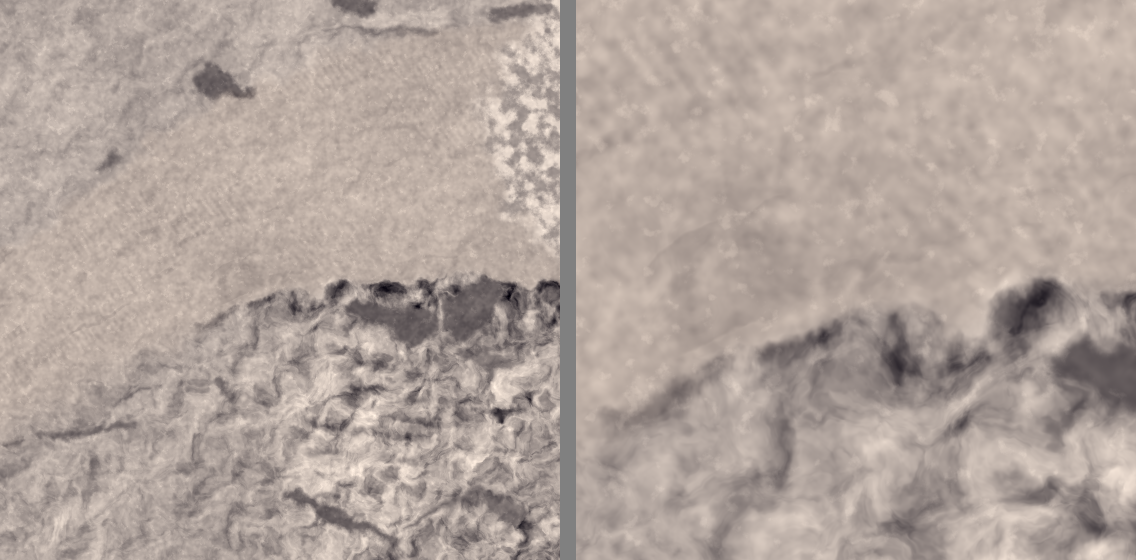
Left, the full canvas; right, a detail of the centre.
This texture is drawn by a WebGL 1 fragment shader. Its source:

```glsl
precision highp float;
uniform vec2 u_resolution;

float hash(vec2 p) {
  vec3 q = fract(p.xyx * vec3(0.1031, 0.1030, 0.0973));
  q += dot(q, q.yzx + 33.33);
  return fract((q.x + q.y) * q.z);
}

float noise(vec2 p) {
  vec2 i = floor(p), f = fract(p);
  f = f * f * (3.0 - 2.0 * f);
  return mix(mix(hash(i), hash(i + vec2(1, 0)), f.x),
             mix(hash(i + vec2(0, 1)), hash(i + vec2(1, 1)), f.x), f.y);
}

// Turned octaves hide the lattice
float fbm(vec2 p) {
  float sum = 0.0, amp = 0.5;
  for (int i = 0; i < 5; i++) {
    p = mat2(1.6, 1.2, -1.2, 1.6) * p + 7.3;
    sum += amp * noise(p);
    amp *= 0.5;
  }
  return sum;
}

// Soft capsule whose radius runs from ra to rb
float shade(vec2 p, vec2 a, vec2 b, float ra, float rb) {
  vec2 ab = b - a;
  float t = clamp(dot(p - a, ab) / dot(ab, ab), 0.0, 1.0);
  float r = mix(ra, rb, t);
  return 1.0 - smoothstep(r - 0.007, r + 0.007, length(p - a - ab * t));
}

void main() {
  vec2 p = gl_FragCoord.xy / u_resolution;
  vec2 warp = vec2(fbm(p * 11.0), fbm(p * 11.0 + 40.0)) - 0.48;
  vec2 q = p + 0.06 * warp;

  // The road lies between two curved banks
  float bankLow = 0.27 + 0.6 * q.x - 0.38 * q.x * q.x;
  float rise = q.y - 0.53 - 0.92 * q.x + 0.5 * q.x * q.x;
  float drop = bankLow - q.y;
  float above = smoothstep(-0.015, 0.02, rise);
  float below = smoothstep(-0.01, mix(0.12, 0.015, smoothstep(0.1, 0.5, p.x)), drop);
  float road = (1.0 - above) * (1.0 - below);
  float tone = 0.80 * road + 0.74 * above + 0.71 * below;
  tone += (0.2 + 0.22 * (1.0 - road)) * (fbm(p * 3.0 + 3.0) - 0.48);

  // Relief lit from the side, rougher off the road
  float slope = fbm(q * 12.0 + vec2(0.1, -0.1)) - fbm(q * 12.0);
  slope += 0.5 * min(slope, 0.0) + 0.02;
  float rough = 0.7 + 0.6 * smoothstep(0.3, 0.7, p.x);
  tone += slope * (0.3 * road + 0.6 * above + 1.5 * rough * below);
  float pits = smoothstep(0.56, 0.74, fbm(q * vec2(15.0, 19.0) + 60.0));
  tone -= 0.36 * pits * below * smoothstep(0.15, 0.9, p.x);

  // Wheel tracks and fine tread marks follow the road
  float lane = (p.y - 0.27 - 0.6 * p.x + 0.38 * p.x * p.x) / (0.26 + 0.32 * p.x - 0.12 * p.x * p.x);
  float track = noise(vec2(p.x * 5.0, lane * 30.0 + 3.0 * warp.x));
  tone += road * 0.08 * (track - 0.5);
  float rut = smoothstep(0.72, 0.95, noise(vec2(p.x * 7.0 + 9.0, lane * 24.0 + 3.0 * warp.y)));
  tone -= road * 0.13 * rut * smoothstep(0.4, 0.6, fbm(p * 12.0 + 8.0));
  float tread = sin(420.0 * (p.x + 0.7 * p.y) + 9.0 * warp.x);
  tone += road * 0.03 * tread * smoothstep(0.5, 0.7, noise(vec2(p.x * 5.0, lane * 9.0)));
  float furrow = noise(vec2(dot(p, vec2(6.0, 5.0)), dot(p, vec2(-34.0, 40.0)) + 3.0 * warp.x));
  tone += 0.13 * above * (furrow - 0.5);

  // Layered ledges on the lower slope
  float ledgeArea = 1.0 - smoothstep(0.6, 1.1, length((q - vec2(0.63, 0.23)) / vec2(0.18, 0.17)));
  float ledge = fract(p.y * 24.0 + 3.0 * fbm(p * vec2(4.0, 5.0)) + 14.0 * (p.x - 0.63) * (p.x - 0.63));
  float cut = smoothstep(0.0, 0.25, ledge) * (1.0 - smoothstep(0.25, 0.75, ledge));
  tone += ledgeArea * (0.13 - 0.42 * cut * smoothstep(0.25, 0.55, noise(p * vec2(14.0, 30.0))));

  // Broken shadow under the cliff edge
  float depth = mix(0.035, 0.15, smoothstep(0.4, 0.85, p.x));
  float cliff = smoothstep(0.0, 0.01, drop) * (1.0 - smoothstep(0.2 * depth, depth, drop));
  cliff *= smoothstep(0.27, 0.45, p.x) * smoothstep(0.27, 0.6, fbm(p * vec2(20.0, 13.0)));
  tone -= 0.68 * cliff;

  // Cast shadows in hollows and cracks
  vec2 s = p + 0.035 * warp + 0.014 * (fbm(p * 35.0) - 0.48);
  float dark = shade(s, vec2(0.376, 0.885), vec2(0.39, 0.85), 0.008, 0.028);
  dark = max(dark, shade(s, vec2(0.38, 0.848), vec2(0.45, 0.828), 0.024, 0.004));
  dark = max(dark, shade(s, vec2(0.87, 0.475), vec2(0.83, 0.435), 0.028, 0.038));
  dark = max(dark, shade(s, vec2(0.63, 0.45), vec2(0.75, 0.415), 0.012, 0.028));
  dark = max(dark, shade(s, vec2(0.83, 0.37), vec2(0.90, 0.35), 0.012, 0.016) * 0.7);
  dark = max(dark, shade(s, vec2(0.515, 0.122), vec2(0.59, 0.08), 0.006, 0.014));
  dark = max(dark, shade(s, vec2(0.59, 0.08), vec2(0.70, 0.036), 0.016, 0.004));
  dark = max(dark, shade(s, vec2(0.72, 0.06), vec2(0.85, 0.115), 0.002, 0.010) * 0.8);
  dark = max(dark, shade(s, vec2(0.85, 0.12), vec2(0.92, 0.085), 0.012, 0.02) * 0.75);
  dark = max(dark, shade(s, vec2(0.17, 0.70), vec2(0.20, 0.72), 0.004, 0.009) * 0.85);
  dark = max(dark, shade(s, vec2(0.61, 0.995), vec2(0.66, 0.985), 0.018, 0.012));
  dark = max(dark, shade(s, vec2(0.58, 0.95), vec2(0.78, 0.94), 0.002, 0.006) * 0.6);
  dark = max(dark, shade(s, vec2(0.88, 0.975), vec2(0.98, 0.99), 0.014, 0.012) * 0.8);
  float crack = max(shade(s, vec2(0.0, 0.21), vec2(0.24, 0.24), 0.005, 0.009),
                    shade(s, vec2(0.20, 0.28), vec2(0.29, 0.31), 0.003, 0.005));
  crack = max(crack, shade(s, vec2(0.37, 0.34), vec2(0.43, 0.27), 0.008, 0.013));
  dark = max(dark, crack * 0.8 * smoothstep(0.3, 0.55, fbm(p * 18.0)));
  tone = mix(tone, 0.05 + 0.12 * noise(p * 40.0), 0.92 * dark);

  // Pale rubble at the right and pale ridge at the top
  float edge = 0.87 + 2.2 * (p.y - 0.77) * (p.y - 0.77);
  float rubble = smoothstep(-0.03, 0.03, q.x + 0.1 * warp.y - edge) * (1.0 - dark);
  tone = mix(tone, 0.55 + 0.68 * smoothstep(0.28, 0.66, fbm(p * 29.0 + 5.0)), rubble * 0.9);
  tone += 0.2 * shade(s, vec2(0.66, 0.965), vec2(0.78, 0.968), 0.014, 0.022);

  // Fine grit and scattered pale pebbles
  vec2 g = mat2(0.8, 0.6, -0.6, 0.8) * p;
  tone += 0.16 * (noise(g * 120.0) - 0.5) + 0.1 * (noise(g * 220.0) - 0.5);
  tone += 0.12 * smoothstep(0.6, 0.8, fbm(p * 60.0));

  vec3 color = mix(vec3(0.33, 0.30, 0.31), vec3(0.82, 0.765, 0.727), tone);
  color += road * (1.0 - rubble) * vec3(0.008, 0.0, -0.008);
  gl_FragColor = vec4(clamp(color, 0.0, 1.0), 1.0);
}
```
